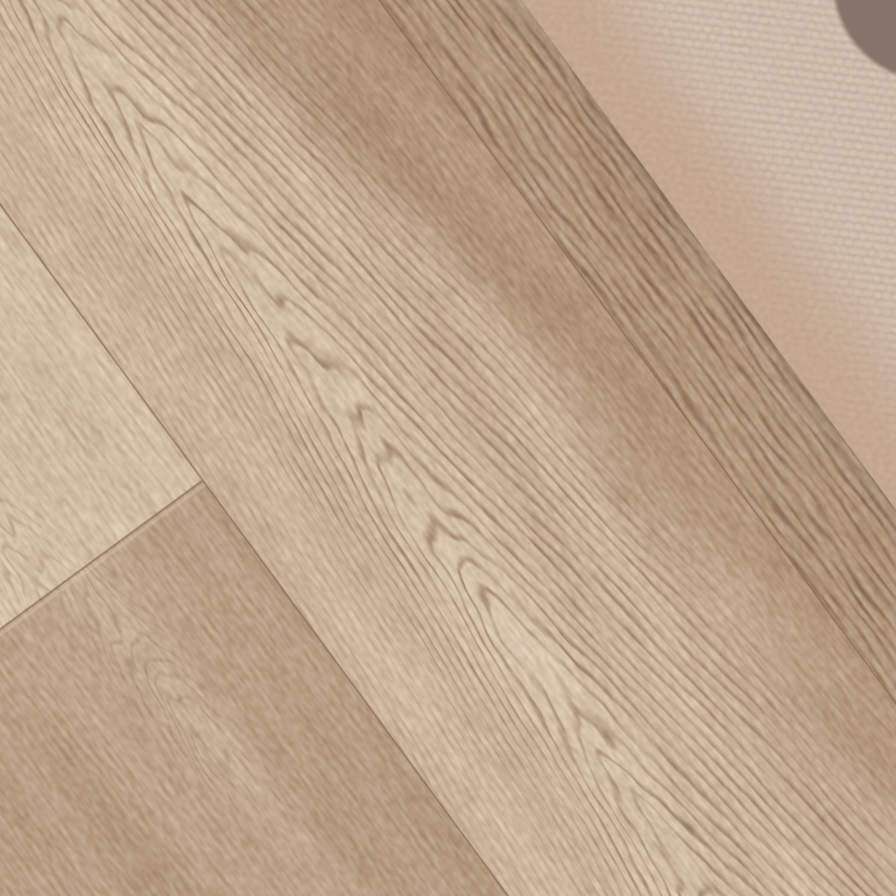
Give the GLSL for this texture, as a Shadertoy shader.

```glsl
const vec2 ALONG = vec2(0.592, -0.806);
const vec2 ACROSS = vec2(0.806, 0.592);
const vec3 PALE_OAK = vec3(0.830, 0.748, 0.660);
const vec3 WARM_OAK = vec3(0.802, 0.710, 0.615);
const vec3 DEEP_OAK = vec3(0.680, 0.570, 0.465);
const vec3 GRAIN = vec3(0.560, 0.440, 0.340);
const vec3 CLOTH_SIDE = vec3(0.772, 0.660, 0.572);
const vec3 CLOTH_TOP = vec3(0.825, 0.750, 0.685);
const vec3 CUSHION = vec3(0.530, 0.450, 0.415);

vec2 hashGradient(vec2 cell) {
    vec3 q = fract(cell.xyx * vec3(0.1031, 0.1030, 0.0973));
    q += dot(q, q.yzx + 33.33);
    float angle = 6.2832 * fract((q.x + q.y) * q.z);
    return vec2(cos(angle), sin(angle));
}

float gradientNoise(vec2 p) {
    vec2 i = floor(p), f = p - i;
    vec2 u = f * f * f * (f * (f * 6.0 - 15.0) + 10.0);
    vec2 e = vec2(1.0, 0.0);
    float low = mix(dot(hashGradient(i), f),
                    dot(hashGradient(i + e.xy), f - e.xy), u.x);
    float high = mix(dot(hashGradient(i + e.yx), f - e.yx),
                     dot(hashGradient(i + e.xx), f - e.xx), u.x);
    return mix(low, high, u.y);
}

float band(float x, float center, float halfWidth, float soft) {
    return 1.0 - smoothstep(halfWidth - soft, halfWidth + soft, abs(x - center));
}

// Nested growth-ring arches, jagged at the heart; p.x runs along the plank
float arches(vec2 p, float period, float steepness, float heartWidth) {
    float heart = exp(-p.y * p.y / (heartWidth * heartWidth));
    float spread = sqrt(p.y * p.y + 0.4 * heartWidth * heartWidth) - 0.15 * p.y;
    float jag = 0.100 * gradientNoise(vec2(p.x * 8.0, p.y * 46.0))
              + 0.035 * gradientNoise(vec2(p.x * 24.0, p.y * 85.0));
    float drift = 0.050 * gradientNoise(p * vec2(5.0, 14.0));
    float ring = fract((p.x - steepness * spread + drift
                        + jag * mix(0.25, 1.0, heart)) / period);
    float start = mix(0.38, 0.50, heart);
    return smoothstep(start, 0.80, ring) * (1.0 - smoothstep(0.80, 1.0, ring));
}

// Straight grain lines, broken up along their length
float straightGrain(vec2 p, float density) {
    float bend = 0.9 * gradientNoise(p * vec2(4.0, 16.0))
               + 0.5 * gradientNoise(p * vec2(14.0, 60.0));
    float wave = 0.5 + 0.5 * sin(6.2832 * (p.y * density + bend));
    float breaks = 0.70 + 0.9 * gradientNoise(p * vec2(15.0, 70.0));
    return wave * wave * breaks;
}

// Short pores and broad tonal drift shared by all planks
float fibre(vec2 p) {
    return 0.065 * gradientNoise(p * vec2(30.0, 220.0))
         + 0.050 * gradientNoise(p * vec2(100.0, 180.0))
         + 0.050 * gradientNoise(p * vec2(3.0, 17.0));
}

vec3 middlePlank(vec2 p) {
    float v = p.y - 0.632;
    float dark = smoothstep(0.13, 0.27, v - 0.06 * p.x
                            + 0.06 * gradientNoise(p * vec2(4.0, 12.0)));
    vec3 color = mix(WARM_OAK, DEEP_OAK, 0.85 * dark);
    color = mix(color, PALE_OAK, band(v, 0.0, 0.055, 0.05));
    float fade = 1.0 - 0.8 * smoothstep(0.14, 0.25, v);
    fade *= 1.0 - 0.65 * smoothstep(0.03, 0.12, -v);
    float strength = 0.80 + 0.9 * gradientNoise(p * vec2(9.0, 60.0));
    float rings = arches(vec2(p.x, v), 0.085, 9.2, 0.036);
    return mix(color, GRAIN, 0.56 * rings * fade * strength);
}

vec3 leftPlank(vec2 p, float joint) {
    float lower = step(joint, p.x);
    vec3 color = mix(PALE_OAK, mix(WARM_OAK, DEEP_OAK, 0.62), lower);
    float center = mix(0.24, 0.285, lower);
    float heart = band(p.y, center, 0.04, 0.035);
    heart *= mix(1.0, 1.0 - smoothstep(0.0, 0.18, p.x), lower);
    color = mix(color, PALE_OAK, 0.5 * heart);
    float rings = arches(vec2(p.x + 0.6 * lower, p.y - center), 0.045, 5.0, 0.03);
    float lines = mix(0.6 * straightGrain(p, 95.0), rings, heart);
    return mix(color, GRAIN, 0.25 * lines);
}

vec3 rightPlank(vec2 p) {
    vec3 color = mix(WARM_OAK, DEEP_OAK, 0.72);
    color = mix(color, GRAIN * 0.92, 0.75 * straightGrain(p, 88.0));
    return color * (1.0 - 0.08 * smoothstep(1.03, 1.065, p.y));
}

vec3 cloth(vec2 uv, float across) {
    float top = smoothstep(1.085, 1.21, across + 0.015 * gradientNoise(uv * 7.0));
    vec3 color = mix(CLOTH_SIDE, CLOTH_TOP, top);
    vec2 thread = uv * vec2(95.0, 110.0) + vec2(0.0, uv.x * 14.0);
    thread.x += 0.5 * mod(floor(thread.y), 2.0);
    vec2 knot = fract(thread) - 0.5;
    float weave = smoothstep(0.2, 0.55, length(knot * vec2(0.7, 1.1)));
    color *= 1.0 - mix(0.012, 0.060, top) * weave;
    return color + 0.03 * gradientNoise(uv * 150.0);
}

void mainImage(out vec4 fragColor, in vec2 fragCoord) {
    vec2 uv = fragCoord / iResolution.xy;
    float px = 1.0 / iResolution.y;
    vec2 p = vec2(dot(uv, ALONG), dot(uv, ACROSS));
    float leftSeam = 0.457, rightSeam = 0.933, clothEdge = 1.061, joint = -0.240;

    // Planks
    vec3 color = leftPlank(p, joint);
    color = mix(color, middlePlank(p), smoothstep(-px, px, p.y - leftSeam));
    color = mix(color, rightPlank(p), smoothstep(-px, px, p.y - rightSeam));
    color += fibre(p) * vec3(1.0, 1.08, 1.15);

    // Seams with a light bevel beside the end joint
    float inLeft = 1.0 - step(leftSeam, p.y);
    float seam = max(band(p.y, leftSeam, 0.001, px), band(p.y, rightSeam, 0.001, px));
    seam = max(seam, inLeft * band(p.x, joint, 0.001, px));
    color = mix(color, PALE_OAK, 0.5 * inLeft * band(p.x, joint + 0.005, 0.002, px));
    color = mix(color, GRAIN * 0.95, 0.75 * seam);

    // Upholstery and cushion corner
    color = mix(color, cloth(uv, p.y), smoothstep(-px, px, p.y - clothEdge));
    float corner = length(uv - vec2(1.04, 1.02)) - 0.11;
    color = mix(color, CUSHION, 1.0 - smoothstep(-0.003 - px, 0.003 + px, corner));
    fragColor = vec4(clamp(color, 0.0, 1.0), 1.0);
}
```
